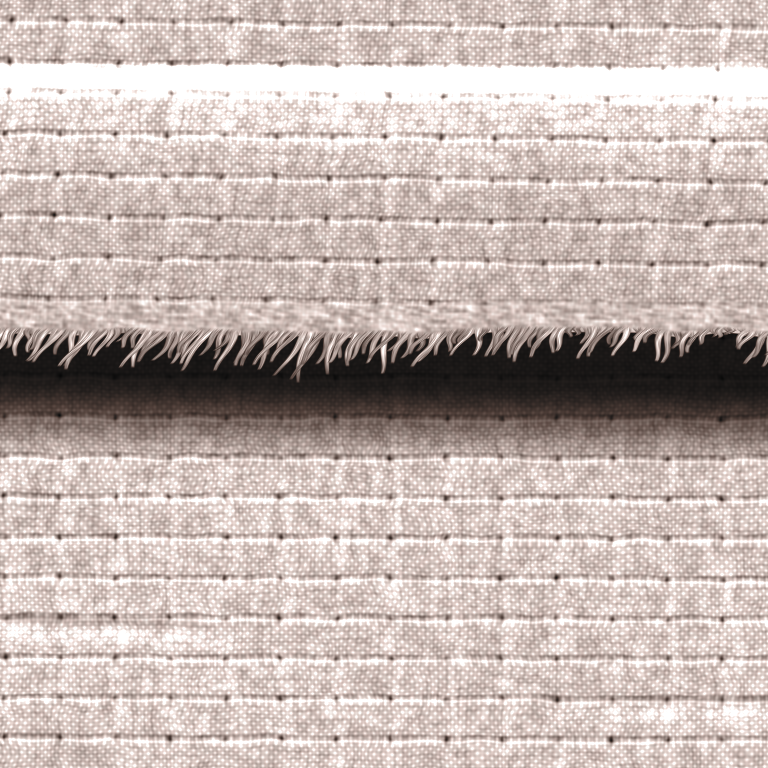
Write a Shadertoy shader that draws this texture.

```glsl
const float PI = 3.14159;
const float STRAND_GAP = 0.0085;

// Fringe length at even steps along the hem
const float TUFTS[25] = float[25](
    .039, .033, .052, .048, .026, .068, .046, .052, .070, .050, .072, .044, .055,
    .047, .042, .032, .056, .052, .020, .056, .022, .054, .022, .013, .052);

float hash(vec2 p) {
    vec3 q = fract(p.xyx * vec3(.1031, .1030, .0973));
    q += dot(q, q.yzx + 33.33);
    return fract((q.x + q.y) * q.z);
}

float noise(vec2 p) {
    vec2 i = floor(p), f = fract(p);
    f = f * f * (3.0 - 2.0 * f);
    return mix(mix(hash(i), hash(i + vec2(1, 0)), f.x),
               mix(hash(i + vec2(0, 1)), hash(i + 1.0), f.x), f.y);
}

float bump(float x, float width) {
    return exp(-x * x / (width * width));
}

// Relative brightness of the cloth; one unit of cell spans one grid square
float weave(vec2 cell) {
    vec2 wobble = vec2(noise(cell * 2.3), noise(cell * 2.1 + 40.0)) - 0.5;
    vec2 thread = (cell + 0.09 * wobble) * vec2(13.0, 10.0);
    vec2 gap = cos(2.0 * PI * thread);
    float tone = 0.11 * sin(PI * thread.x) * sin(PI * thread.y) - 0.05 * (gap.x + gap.y);
    tone += 0.20 * (noise(thread * vec2(0.35, 1.0)) - 0.5);
    tone += 0.20 * (noise(thread * vec2(1.0, 0.3) + 70.0) - 0.5);

    // Raised ribs, loose columns and pinholes where they cross
    vec2 q = fract(cell + 0.06 * wobble + 0.5) - 0.5;
    float bead = 0.65 + 0.35 * sin(PI * thread.x);
    tone += 0.32 * bead * bump(q.y + 0.06, 0.065);
    tone -= 0.22 * bump(q.y - 0.07, 0.05) * (0.4 + noise(cell * vec2(5.0, 1.0)));
    tone += 0.07 * bump(q.x - 0.08, 0.12);
    float hole = bump(length(q / vec2(0.058, 0.078)), 1.0);
    return 1.0 + tone - hole * mix(0.4, 0.75, hash(floor(cell + 0.5)));
}

float upperCloth(vec2 p, float edge) {
    float s = p.y + 0.011 * p.x;
    vec2 cell = vec2((p.x - 0.068 - 0.06 * (p.y - 0.665)) / 0.071,
                     (s - 0.665) / 0.0537 + 0.27 * smoothstep(0.89, 0.915, s));
    float light = mix(0.77, 0.91, smoothstep(0.73, 0.87, s));
    light = mix(light, 0.81, smoothstep(0.905, 0.925, p.y));

    // Bright fold
    float ragged = 0.006 * (noise(p * vec2(35.0, 8.0)) - 0.5);
    float fold = smoothstep(0.868, 0.892, s) * (1.0 - smoothstep(0.908, 0.919, p.y + ragged));
    light += 0.30 * fold;
    float cloth = mix(weave(cell), 1.0, 0.45 * fold);

    // Coarse threads of the hem
    float hem = 1.0 - smoothstep(0.035, 0.05, p.y - edge);
    float slub = noise(vec2(p.x * 75.0 + p.y * 60.0, p.y * 210.0));
    float twist = noise(vec2(p.x * 190.0, p.y * 170.0) + 9.0);
    cloth = mix(cloth, 0.62 + 0.48 * slub + 0.34 * twist, 0.72 * hem);
    return light * cloth;
}

float lowerCloth(vec2 p) {
    vec2 cell = vec2((p.x - 0.078) / 0.0719, (p.y + 0.003 * p.x - 0.405) / 0.0523);
    float light = 0.83 + 0.05 * (noise(p * vec2(3.0, 9.0)) - 0.5);

    // Two shallow creases, one from each side
    float left = 1.0 - smoothstep(0.16, 0.38, p.x);
    float right = smoothstep(0.62, 0.85, p.x);
    float leftY = p.y - 0.195 + 0.03 * p.x;
    light += left * (0.13 * bump(leftY + 0.018, 0.011) - 0.20 * bump(leftY, 0.006));
    light += right * (0.12 * bump(p.y - 0.068, 0.013) - 0.16 * bump(p.y - 0.089, 0.005));

    // Shadow cast by the hem
    float shade = smoothstep(0.385, 0.515, p.y + 0.014 * p.x);
    return light * weave(cell) * mix(1.0, 0.10, shade);
}

float tuftLength(float x) {
    float t = clamp(x, 0.0, 0.999) * 24.0;
    int i = int(t);
    return mix(TUFTS[i], TUFTS[i + 1], fract(t));
}

// Paints overlapping leaning strands over the given tone
float fringe(float tone, vec2 p, float edge, float px) {
    float drop = edge + 0.006 - p.y;
    if (drop < -0.004 || drop > 0.09) return tone;
    for (int i = -2; i <= 9; i++) {
        float id = floor(p.x / STRAND_GAP) + float(i);
        float a = hash(vec2(id, 3.0)), b = hash(vec2(id, 17.0)), c = hash(vec2(id, 41.0));
        float root = (id + a) * STRAND_GAP;
        float len = tuftLength(root) * mix(0.45, 1.05, b);
        float k = clamp(drop / len, 0.0, 1.0);
        float side = p.x - root + mix(0.2, 0.9, c) * drop - 0.003 * sin(5.0 * k + 6.0 * a);
        float width = 0.0055 * mix(1.0, 0.45, k);
        float cover = 1.0 - smoothstep(width - px, width + px, abs(side));
        cover *= smoothstep(-0.003, 0.004, drop) * (1.0 - smoothstep(len - 2.0 * px, len + px, drop));
        float fibre = noise(vec2(side * 650.0 + id * 7.0, drop * 110.0));
        float lit = mix(0.62, 0.98, b) * (1.0 - 0.45 * side * side / (width * width));
        lit *= mix(1.0, 0.7, k * k) * (0.7 + 0.5 * fibre);
        tone = mix(tone, lit * mix(0.4, 1.0, smoothstep(0.492, 0.535, p.y)), cover);
    }
    return tone;
}

vec3 linenColour(float tone) {
    float warmth = smoothstep(0.0, 0.35, tone) * (1.0 - 0.7 * smoothstep(0.85, 1.05, tone));
    return tone + 0.015 - vec3(0.0, 0.067, 0.092) * warmth;
}

void mainImage(out vec4 fragColor, in vec2 fragCoord) {
    vec2 p = fragCoord / iResolution.xy;
    float px = 1.0 / iResolution.y;
    float edge = 0.564 + 0.010 * (noise(vec2(p.x * 18.0, 2.0)) - 0.5);
    float above = smoothstep(edge - px, edge + px, p.y);
    float tone = mix(lowerCloth(p), upperCloth(p, edge), above);
    tone = fringe(tone, p, edge, px);
    vec3 colour = linenColour(tone);
    colour.r += 0.03 * tone * (noise(p * 240.0) - 0.5);
    fragColor = vec4(clamp(colour, 0.0, 1.0), 1.0);
}
```
